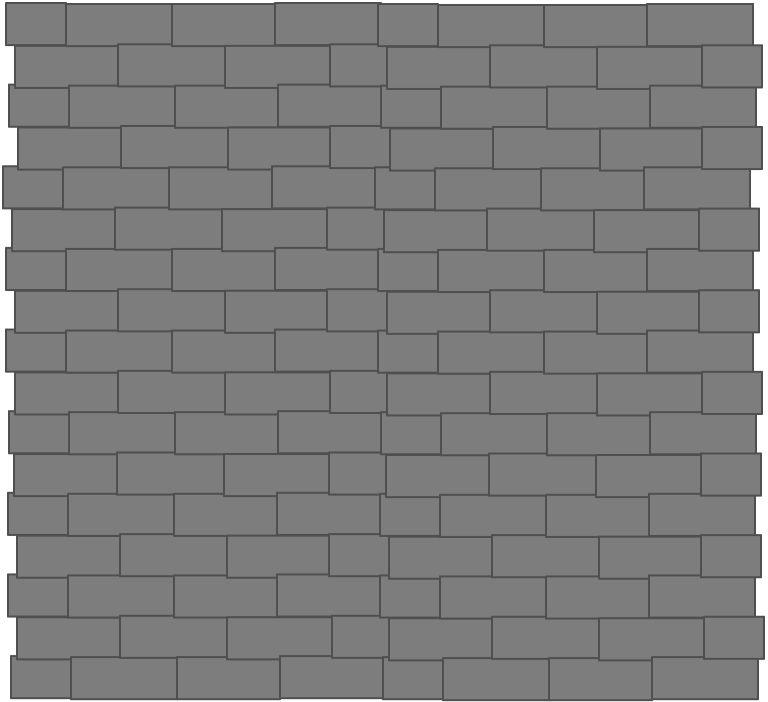
Give the GLSL for this pattern, as a WebGL 2 fragment shader.

```glsl
#version 300 es
precision highp float;

uniform vec2 u_resolution;
out vec4 fragColor;

// Wall layout, in units of 1/768 of the canvas width
const vec2 WALL = vec2(768.0, 700.0);
const float WALL_TOP = 3.0;
const float ROW_PITCH = 40.7;
const float BRICK_HEIGHT = 42.0;
const float GROUP_WIDTH = 372.0;
const float LINE_WIDTH = 2.0;
const int LAST_ROW = 16;
const int COLUMNS = 8;

// Colours
const vec3 PAPER = vec3(1.0);
const vec3 STONE = vec3(0.49);
const vec3 JOINT = vec3(0.31);

// Sideways slip of each row
const float ROW_SLIP[17] = float[17](
  6.0, 6.0, 9.0, 9.0, 3.0, 3.0, 6.0, 6.0, 6.0,
  6.0, 9.0, 5.0, 8.0, 8.0, 8.0, 8.0, 11.0);

float boxDistance(vec2 p, vec2 halfSize) {
  vec2 d = abs(p) - halfSize;
  return length(max(d, 0.0)) + min(max(d.x, d.y), 0.0);
}

float coverage(float dist, float pixel) {
  return clamp(0.5 - dist / pixel, 0.0, 1.0);
}

// Nearest row of the given parity
int nearestRow(float y, int parity) {
  float rows = (y - WALL_TOP - 0.5 * BRICK_HEIGHT) / ROW_PITCH;
  int row = 2 * int(floor((rows - float(parity)) * 0.5 + 0.5)) + parity;
  return clamp(row, parity, LAST_ROW - parity);
}

// Rectangle of one brick: left, top, width, height
vec4 brickRect(int row, int column) {
  bool odd = row % 2 == 1;
  int slot = column % 4;
  int group = column / 4;
  vec4 lefts = odd ? vec4(9.0, 112.0, 219.0, 324.0) : vec4(0.0, 60.0, 166.0, 269.0);
  vec4 widths = odd ? vec4(103.0, 107.0, 106.0, 60.0) : vec4(60.0, 106.0, 103.0, 106.0);
  vec4 drops = odd ? vec4(2.0, 0.5, 2.0, 0.5) : vec4(0.0, 1.0, 1.0, 0.0);

  // A few short bricks sit further left
  bool nudged = odd && slot == 3 && (row == 3 || row == 7 || row == 13);
  float left = lefts[slot] + ROW_SLIP[row] + float(group) * GROUP_WIDTH
             - (nudged ? 3.0 : 0.0);
  float top = WALL_TOP + float(row) * ROW_PITCH + drops[slot] + float(group);
  return vec4(left, top, widths[slot], BRICK_HEIGHT);
}

// Lays an outlined brick over the colour below it
vec3 layBrick(vec3 below, vec2 p, vec4 rect, float pixel) {
  vec2 halfSize = 0.5 * rect.zw;
  float dist = boxDistance(p - rect.xy - halfSize, halfSize);
  vec3 color = mix(below, JOINT, coverage(dist - 0.5 * LINE_WIDTH, pixel));
  return mix(color, STONE, coverage(dist + 0.5 * LINE_WIDTH, pixel));
}

void main() {
  vec2 uv = gl_FragCoord.xy / u_resolution;
  vec2 p = vec2(uv.x, 1.0 - uv.y) * WALL;
  float pixel = WALL.x / u_resolution.x;
  vec3 color = PAPER;

  // Bricks overlap from left to right
  for (int column = 0; column < COLUMNS; column++) {
    for (int parity = 0; parity < 2; parity++) {
      int row = nearestRow(p.y, parity);
      color = layBrick(color, p, brickRect(row, column), pixel);
    }
  }
  fragColor = vec4(color, 1.0);
}
```
